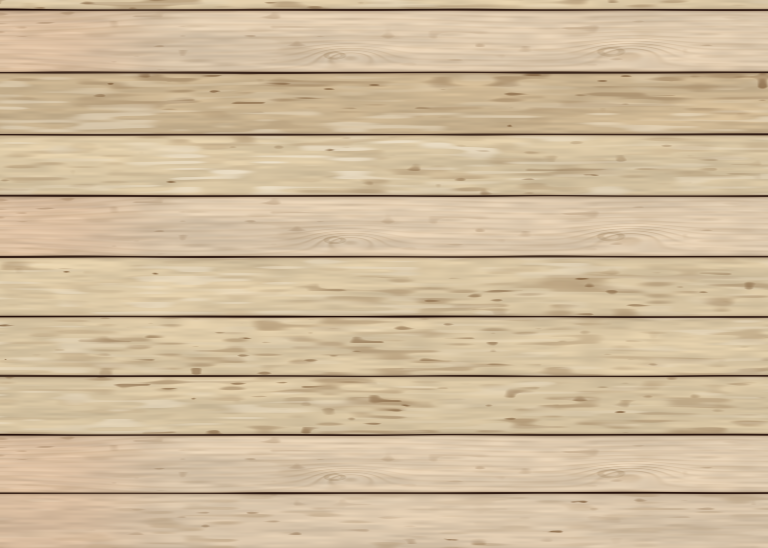
Reproduce this texture procedurally as a WebGL 1 fragment shader.

```glsl
precision highp float;
uniform vec2 u_resolution;

// Lengths are in canvas heights
const float FIRST_SEAM = 0.018;
const float PLANK_HEIGHT = 0.115;
const float HEIGHT_SHRINK = 0.0006;   // planks get thinner downwards
const float SEAM_HALF_WIDTH = 0.0013;
const float SEAM_VARIATION = 0.0009;
const vec3 KNOT_ROWS = vec3(0.0, 3.0, 7.0);
const float BROWN_ROW = 1.0;
const float BLEACHED_ROW = 2.0;
const float PLAIN_PINK_ROW = 8.0;
const vec2 KNOT_START = vec2(0.639, 0.080);
const vec2 KNOT_STEP = vec2(0.511, -0.007);
const vec2 KNOT_RADII = vec2(0.062, 0.017);
const float RING_FREQUENCY = 620.0;

const vec3 PINK_WOOD = vec3(0.855, 0.775, 0.670);
const vec3 YELLOW_WOOD = vec3(0.845, 0.770, 0.635);
const vec3 BROWN_WOOD = vec3(0.800, 0.710, 0.570);
const vec3 BLEACHED = vec3(0.930, 0.880, 0.790);
const vec3 GRAIN = vec3(0.660, 0.555, 0.420);
const vec3 FLECK = vec3(0.500, 0.370, 0.235);
const vec3 SEAM_EDGE = vec3(0.440, 0.350, 0.260);
const vec3 SEAM_DARK = vec3(0.140, 0.060, 0.040);

float hash(vec2 p) {
  vec3 q = fract(p.xyx * 0.1031);
  q += dot(q, q.yzx + 33.33);
  return fract((q.x + q.y) * q.z);
}

float noise(vec2 p) {
  vec2 i = floor(p), f = fract(p);
  f = f * f * (3.0 - 2.0 * f);
  vec2 e = vec2(0.0, 1.0);
  return mix(mix(hash(i), hash(i + e.yx), f.x),
             mix(hash(i + e.xy), hash(i + e.yy), f.x), f.y);
}

// Plank number, counted downwards from the first seam
float plankCoord(float down) {
  float disc = PLANK_HEIGHT * PLANK_HEIGHT - 4.0 * HEIGHT_SHRINK * (down - FIRST_SEAM);
  return (PLANK_HEIGHT - sqrt(disc)) / (2.0 * HEIGHT_SHRINK);
}

// Growth rings that bend and close around two knots
vec3 knotGrain(vec3 wood, vec2 pos) {
  float field = pos.y + 0.022 * noise(pos * vec2(3.0, 9.0));
  float nearKnot = 0.0;
  for (int i = 0; i < 2; i++) {
    float k = float(i);
    vec2 q = (pos - KNOT_START - k * KNOT_STEP) / (KNOT_RADII * (1.0 + 0.25 * k));
    q.y += 0.25 * q.x * (noise(pos * vec2(12.0, 30.0)) - 0.5);
    float bump = exp(-dot(q, q));
    field += 0.034 * bump;
    nearKnot = max(nearKnot, bump);
    float eye = length((q + vec2(0.45, 0.0)) * vec2(1.0, 0.8));
    float ring = 1.0 - smoothstep(0.04, 0.12, abs(eye - 0.25));
    wood = mix(wood, GRAIN, 0.4 * ring);
  }
  float phase = field * RING_FREQUENCY;
  float strength = (0.3 + 0.7 * nearKnot) * (0.3 + noise(pos * vec2(9.0, 60.0)));
  wood = mix(wood, GRAIN, 0.42 * strength * pow(0.5 + 0.5 * sin(phase), 3.0));
  return mix(wood, BLEACHED, 0.30 * strength * pow(0.5 + 0.5 * sin(phase + 2.2), 3.0));
}

// Long fibres, dark weathering and bleached streaks
vec3 fibres(vec3 wood, vec2 pos, float seed, float wear, float bleach) {
  vec2 p = pos + vec2(seed * 7.3, seed * 3.1);
  p.y += 0.006 * noise(p * vec2(5.0, 12.0));
  float fine = noise(p * vec2(22.0, 210.0));
  float broad = noise(p * vec2(4.0, 55.0));
  float patches = smoothstep(0.25, 0.75, noise(p * vec2(2.6, 15.0) + 11.0));
  wood *= 1.0 + 0.09 * (fine - 0.5) + 0.08 * (broad - 0.5);
  float dark = smoothstep(0.54, 0.90, noise(p * vec2(17.0, 150.0) + 31.0));
  wood = mix(wood, GRAIN, dark * wear * (0.25 + 0.65 * patches));
  float pale = smoothstep(0.55, 0.88, noise(p * vec2(13.0, 170.0) + 57.0));
  wood = mix(wood, BLEACHED, pale * bleach * (1.0 - 0.6 * patches));
  float crack = smoothstep(0.83, 0.97, noise(p * vec2(24.0, 120.0) + 83.0));
  return mix(wood, FLECK, crack * (0.15 + 0.6 * wear) * patches);
}

// Small dark nicks scattered along a plank
vec3 nicks(vec3 wood, vec2 pos, float seed) {
  for (int i = 0; i < 3; i++) {
    vec2 id = vec2(float(i) + 3.0, seed + 19.0);
    vec2 at = vec2(1.4 * hash(id), 0.015 + 0.08 * hash(id + 41.0));
    vec2 size = vec2(0.004 + 0.014 * hash(id + 73.0), 0.0025);
    float d = length((pos - at) / size) + 0.8 * noise(pos * vec2(90.0, 300.0));
    wood = mix(wood, FLECK, 0.75 * (1.0 - smoothstep(0.5, 1.5, d)));
  }
  return wood;
}

void main() {
  vec2 p = gl_FragCoord.xy / u_resolution.y;
  float pixel = 1.0 / u_resolution.y;
  float n = plankCoord(1.0 - p.y);
  float row = floor(n);
  vec2 pos = vec2(p.x, fract(n) * 0.11);

  // Plank type: knotted boards are copies, the others vary
  bool knotted = any(lessThan(abs(KNOT_ROWS - row), vec3(0.5)));
  bool pink = knotted || row == PLAIN_PINK_ROW;
  float seed = knotted ? 0.0 : row + 2.0;
  float wear = knotted ? 0.18 : (pink ? 0.5 : 0.55 + 0.25 * hash(vec2(seed, 5.0)));
  float bleach = pink ? 0.15 : 0.5;
  vec3 wood = pink ? PINK_WOOD : YELLOW_WOOD;
  if (row == BROWN_ROW) { wood = BROWN_WOOD; wear = 0.85; }
  if (row == BLEACHED_ROW) bleach += 0.45 * smoothstep(0.2, 0.5, p.x) * smoothstep(1.2, 0.8, p.x);

  // Broad stains, then surface detail
  wood *= 0.965 + 0.07 * noise(vec2(p.x * 2.5 + seed * 5.0, pos.y * 14.0));
  if (pink) wood = mix(wood, wood * vec3(0.99, 0.95, 0.93), smoothstep(0.36, 0.1, p.x));
  if (knotted) wood = knotGrain(wood, pos);
  wood = fibres(wood, pos, seed, wear, bleach);
  if (!knotted) wood = nicks(wood, pos, seed);

  // Uneven dark gaps with a soft brown edge
  float seam = floor(n + 0.5);
  float wobble = 0.0012 * (noise(vec2(p.x * 6.0, seam * 9.0)) - 0.5);
  float d = abs((n - seam) * 0.11 - wobble);
  float width = SEAM_HALF_WIDTH + SEAM_VARIATION * (noise(vec2(p.x * 8.0, seam * 5.0 + 3.0)) - 0.3);
  wood = mix(wood, SEAM_EDGE, 0.5 * exp(-max(d - width, 0.0) / 0.0022));
  vec3 gap = mix(SEAM_DARK, SEAM_EDGE, 0.45 * noise(vec2(p.x * 4.0, seam * 7.0)));
  wood = mix(wood, gap, 1.0 - smoothstep(width - 0.6 * pixel, width + 0.6 * pixel, d));
  gl_FragColor = vec4(wood, 1.0);
}
```
